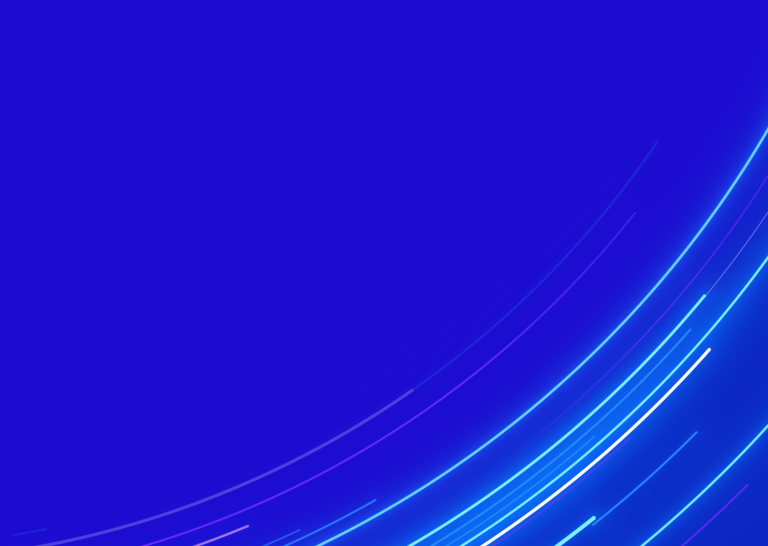
This background is drawn by a WebGL 1 fragment shader. Its source:

```glsl
precision highp float;
// Neon light trails sweeping along concentric arcs over a deep blue field.
// Pixels become (radius, angle) around one far centre, so each trail is a
// rounded strip at a fixed radius, with a sharp core and an optional halo.

uniform vec2 u_resolution;

#define CENTRE vec2(-0.251, 1.727)
#define FIELD vec3(0.108, 0.044, 0.815)
#define SHADE vec3(0.045, 0.150, 0.765)
#define HALO vec3(0.035, 0.480, 1.000)
#define CYAN vec3(0.480, 0.940, 1.000)
#define SKY vec3(0.160, 0.580, 1.000)
#define VIOLET vec3(0.390, 0.160, 1.000)
#define PINK vec3(0.680, 0.500, 0.930)
#define HALO_SIZE 0.026
#define FILAMENTS 5

float hash(float n) {
  return fract(sin(n * 127.1) * 43758.5453);
}

// Distance to an arc; span holds its first and last angle.
float arcDistance(vec2 polar, float radius, vec2 span) {
  float beyond = max(max(span.x - polar.y, polar.y - span.y), 0.0);
  return length(vec2(polar.x - radius, beyond * radius));
}

// Blend a trail over the colour; tint.a is its opacity.
void trail(inout vec3 color, vec2 polar, float radius, vec2 span,
           float halfWidth, vec4 tint, float halo) {
  float d = arcDistance(polar, radius, span);
  float soft = 0.6 / u_resolution.y + 0.0004;
  float glow = 0.5 * exp(-d / (0.3 * HALO_SIZE)) + 0.5 * exp(-d / HALO_SIZE);
  color = mix(color, max(color, HALO), halo * glow);
  float core = 1.0 - smoothstep(halfWidth - soft, halfWidth + soft, d);
  color = mix(color, tint.rgb, tint.a * core);
}

void main() {
  vec2 offset = gl_FragCoord.xy / u_resolution.y - CENTRE;
  vec2 polar = vec2(length(offset), atan(offset.x, -offset.y));
  vec2 whole = vec2(-1.0, 2.0);

  // Field, darker outer side and the bright band between the rails
  vec3 color = mix(FIELD, SHADE, smoothstep(1.83, 2.08, polar.x));
  float across = (polar.x - 2.035) / 0.055;
  float along = (polar.y - 0.64) / 0.23;
  color = mix(color, HALO, 0.68 * exp(-across * across - along * along));

  // Barely visible filaments on the inner side
  for (int i = 0; i < FILAMENTS; i++) {
    float k = float(i);
    float radius = 1.66 + 0.022 * k + 0.01 * hash(k + 1.0);
    float start = 0.25 + 0.5 * hash(k + 9.0);
    trail(color, polar, radius, vec2(start, start + 0.35), 0.002,
          vec4(SKY, 0.025), 0.0);
  }

  // Dim inner trails
  trail(color, polar, 1.729, vec2(0.160, 0.195), 0.0020, vec4(SKY, 0.16), 0.0);
  trail(color, polar, 1.758, vec2(0.0, 0.974), 0.0022, vec4(SKY, 0.17), 0.02);
  trail(color, polar, 1.758, vec2(0.0, 0.609), 0.0030, vec4(PINK, 0.32), 0.0);
  float fade = 1.0 - 0.45 * smoothstep(0.6, 0.9, polar.y);
  trail(color, polar, 1.802, vec2(0.0, 0.902), 0.0018, vec4(VIOLET, fade), 0.03);
  trail(color, polar, 1.8315, vec2(0.0, 0.395), 0.0022, vec4(PINK, 0.9), 0.06);
  trail(color, polar, 1.8765, vec2(0.0, 0.440), 0.0016, vec4(SKY, 0.55), 0.05);
  trail(color, polar, 1.892, vec2(0.0, 0.519), 0.0018, vec4(SKY, 0.8), 0.10);

  // Long glowing rails
  trail(color, polar, 1.9175, whole, 0.0024, vec4(0.42, 0.84, 1.0, 0.95), 0.62);
  trail(color, polar, 2.0455, whole, 0.0022, vec4(CYAN, 1.0), 0.60);
  trail(color, polar, 2.240, whole, 0.0022, vec4(CYAN, 0.95), 0.60);

  // Fine lines and shorter trails inside the band
  float rise = smoothstep(0.60, 0.85, polar.y);
  trail(color, polar, 1.9615, whole, 0.0013, vec4(VIOLET, 0.75 * rise), 0.0);
  trail(color, polar, 1.998, vec2(0.882, 2.0), 0.0008, vec4(PINK, 0.75), 0.0);
  trail(color, polar, 1.9963, vec2(0.0, 0.882), 0.0026, vec4(CYAN, 1.0), 0.55);
  trail(color, polar, 2.0165, vec2(0.0, 0.850), 0.0018, vec4(SKY, 0.85), 0.20);
  trail(color, polar, 2.031, vec2(0.0, 0.720), 0.0015, vec4(SKY, 0.70), 0.15);
  trail(color, polar, 2.0769, vec2(0.0, 0.743), 0.0014, vec4(VIOLET, 0.85), 0.0);
  trail(color, polar, 2.0668, vec2(0.0, 0.848), 0.0030, vec4(1.0), 0.22);

  // Outer trails
  trail(color, polar, 2.1535, vec2(0.670, 0.788), 0.0018, vec4(SKY, 0.9), 0.20);
  trail(color, polar, 2.1447, vec2(0.0, 0.674), 0.0036, vec4(CYAN, 1.0), 0.50);
  trail(color, polar, 2.2875, vec2(0.0, 0.787), 0.0017, vec4(VIOLET, 0.9), 0.0);

  gl_FragColor = vec4(color, 1.0);
}
```
